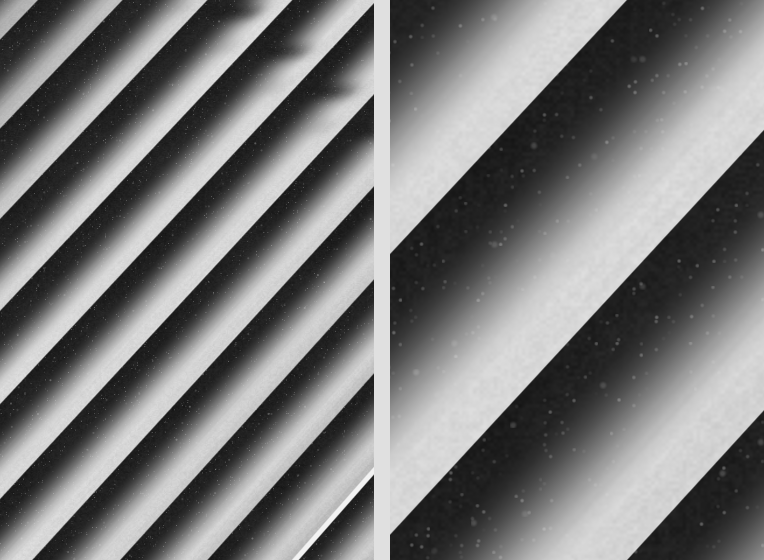
Left: the whole. Right: its middle third, enlarged.
A Shadertoy shader for this pattern:

```glsl
// Fanned diagonal slats, each fading from deep shadow to pale light, with fine grain.

float hash(vec2 p) {
    return fract(sin(dot(p, vec2(127.1, 311.7))) * 43758.5453);
}

float valueNoise(vec2 p) {
    vec2 cell = floor(p);
    vec2 t = fract(p);
    t = t * t * (3.0 - 2.0 * t);
    float low = mix(hash(cell), hash(cell + vec2(1.0, 0.0)), t.x);
    float high = mix(hash(cell + vec2(0.0, 1.0)), hash(cell + vec2(1.0, 1.0)), t.x);
    return mix(low, high, t.y);
}

// Continuous slat number; edges lie at whole values, spreading slightly downwards.
float slatCoordinate(vec2 uv) {
    float start = mix(0.724, 0.0078, uv.x);
    float pitch = mix(0.168, 0.1617, uv.x);
    float spread = mix(0.0013, 0.0009, uv.x);
    float drop = 1.0 - uv.y - start;
    return 2.0 * drop / (pitch + sqrt(pitch * pitch + 4.0 * spread * drop));
}

// Light across one slat: 0 in shadow, 1 on the lit face, with a smooth lower edge.
float slatLight(float across, float shift, float edgeWidth) {
    float ramp = smoothstep(0.21 + shift, 0.82 + shift * 0.75, across);
    return ramp * (1.0 - smoothstep(1.0 - edgeWidth, 1.0, across));
}

// Soft smudges of shadow stepping down from slat to slat.
float smudgeShadow(vec2 uv, vec2 first, vec2 stride, vec2 radius) {
    float shadow = 0.0;
    for (int i = 0; i < 4; i++) {
        vec2 d = (uv - first - float(i) * stride) / radius;
        shadow = max(shadow, exp(-dot(d, d)));
    }
    return shadow;
}

// Sparse pale specks of dust.
float dust(vec2 p, float scale, float density) {
    vec2 cell = floor(p * scale);
    float present = step(1.0 - density, hash(cell + 17.0));
    vec2 center = 0.3 + 0.4 * vec2(hash(cell + 3.0), hash(cell + 8.0));
    float dist = length(fract(p * scale) - center);
    return present * hash(cell + 29.0) * (1.0 - smoothstep(0.08, 0.5, dist));
}

void mainImage(out vec4 fragColor, in vec2 fragCoord) {
    vec2 uv = fragCoord / iResolution.xy;
    vec2 p = fragCoord / iResolution.y;
    float slat = slatCoordinate(uv);
    float edgeWidth = fwidth(slat) * 1.2;
    float across = fract(slat);
    float variation = hash(vec2(floor(slat) + 20.0, 4.0)) - 0.5;

    // Surface texture
    float grain = 0.6 * valueNoise(p * 480.0) + 0.4 * valueNoise(p * 230.0 + 9.0) - 0.5;
    float mottle = valueNoise(p * 14.0) - 0.5;
    float streak = valueNoise(vec2(slat * 38.0, p.x * 5.0)) - 0.5;

    // Shadows run wider towards the upper left
    float diagonal = uv.x + 1.0 - uv.y;
    float shift = mix(0.10, -0.06, smoothstep(0.0, 1.7, diagonal));
    shift += 0.02 * variation + 0.02 * mottle + 0.07 * grain;
    float light = slatLight(across, shift, edgeWidth);

    // Tones of the two sides
    float lowerRight = smoothstep(1.0, 1.9, diagonal);
    float pale = mix(0.70, 0.85, smoothstep(0.0, 0.75, diagonal)) - 0.04 * lowerRight;
    pale -= 0.09 * lowerRight * smoothstep(0.72, 1.0, across);
    pale += 0.025 * streak + 0.015 * variation;
    float dark = 0.115 + 0.035 * smoothstep(0.0, 0.35, across) + 0.025 * mottle;
    float tone = mix(dark, pale, light);

    // Smudges near the upper right
    float smudge = smudgeShadow(uv, vec2(0.61, 0.98), vec2(0.124, -0.071), vec2(0.095, 0.017));
    tone = mix(tone, 0.11, 0.7 * smudge * (1.0 - smoothstep(0.65, 0.95, across)));

    // Grain is strongest in the half tones, dust shows in the dark
    tone += grain * (0.06 + 0.2 * light * (1.0 - light));
    float specks = dust(p, 300.0, 0.09) + dust(p + 5.0, 170.0, 0.02);
    tone += 0.24 * specks * (1.0 - light);

    // One bright rim on the last edge
    float rim = 1.0 - smoothstep(0.027, 0.027 + edgeWidth, abs(slat - 5.01));
    tone = mix(tone, 0.95, rim);

    fragColor = vec4(vec3(clamp(tone, 0.0, 1.0)), 1.0);
}
```
